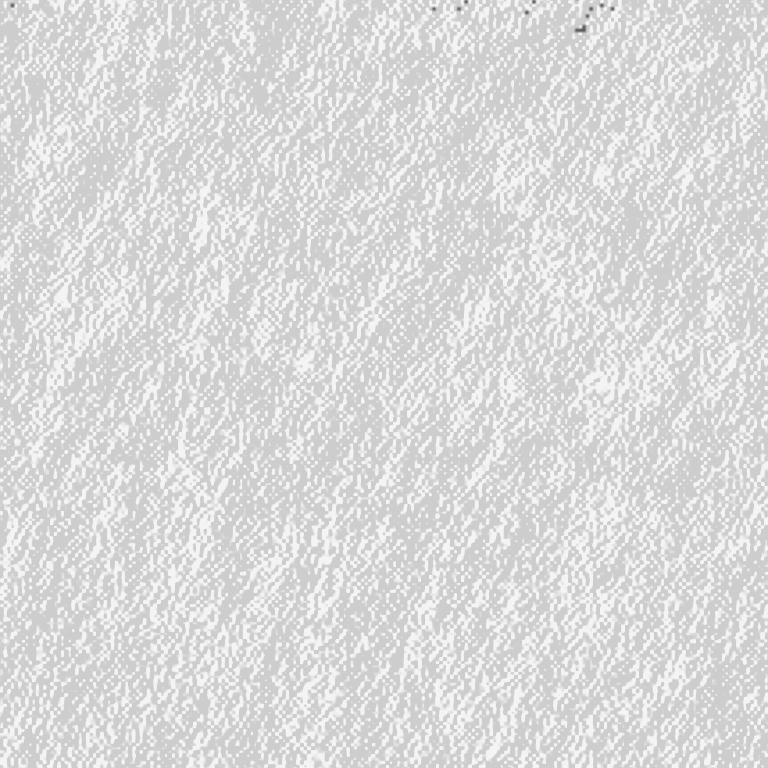
This texture is drawn by a three.js fragment shader. Its source:

```glsl
varying vec2 vUv;

const float GRID = 215.0;
const vec3 PAPER = vec3(0.804);
const vec3 CHALK = vec3(0.955);
const vec3 SOOT = vec3(0.36);

float hash(vec2 p) {
  vec3 q = fract(p.xyx * vec3(0.1031, 0.1030, 0.0973));
  q += dot(q, q.yzx + 33.33);
  return fract((q.x + q.y) * q.z);
}

float valueNoise(vec2 p) {
  vec2 cell = floor(p);
  vec2 f = smoothstep(0.0, 1.0, fract(p));
  float low = mix(hash(cell), hash(cell + vec2(1.0, 0.0)), f.x);
  float high = mix(hash(cell + vec2(0.0, 1.0)), hash(cell + 1.0), f.x);
  return mix(low, high, f.y);
}

// Steep brush streaks, leaning a little more towards the right
float streaks(vec2 p) {
  float across = p.x - 0.33 * p.y - 0.12 * p.x * p.y;
  across += 0.03 * valueNoise(p * 5.0 + 40.0);
  float broad = valueNoise(vec2(across * 42.0, p.y * 10.0) + 70.0);
  float narrow = valueNoise(vec2(across * 85.0, p.y * 24.0) + 150.0);
  return 0.5 * broad + 0.5 * narrow - 0.5;
}

// Grain that links along the rising diagonal and parts sideways
float grain(vec2 cell) {
  float along = hash(cell + 1.0) - 0.5;
  float right = hash(cell + vec2(1.0, 0.0)) - 0.5;
  float left = hash(cell - vec2(1.0, 0.0)) - 0.5;
  return hash(cell) - 0.5 + 0.4 * along - 0.4 * (left + right);
}

// Rare dark flecks in a short trail at the top edge
float fleckChance(vec2 p) {
  float offset = (p.x - 0.76) / 0.012;
  float trail = 0.2 * exp(-offset * offset) * smoothstep(0.87, 1.0, p.y);
  return trail + 0.008 * smoothstep(0.97, 1.0, p.y);
}

// x: grain height, y: fleck coverage
vec2 marks(vec2 cell) {
  float chance = fleckChance((cell + 0.5) / GRID);
  float fleck = 1.0 - step(chance, hash(cell + 311.0));
  return vec2(grain(cell), fleck);
}

// Soft blend between neighbouring cells
vec2 softMarks(vec2 p) {
  vec2 q = p * GRID - 0.5;
  vec2 cell = floor(q);
  vec2 f = smoothstep(0.0, 1.0, fract(q));
  vec2 low = mix(marks(cell), marks(cell + vec2(1.0, 0.0)), f.x);
  vec2 high = mix(marks(cell + vec2(0.0, 1.0)), marks(cell + 1.0), f.x);
  return mix(low, high, f.y);
}

void main() {
  vec2 mark = softMarks(vUv);
  float column = hash(vec2(floor(vUv.x * GRID), 517.0)) - 0.5;
  float height = mark.x + 0.5 * streaks(vUv) + 0.05 * column;
  float chalk = smoothstep(-0.08, 0.27, height);
  vec3 color = mix(PAPER, CHALK, chalk);
  color = mix(color, SOOT, mark.y);
  gl_FragColor = vec4(color, 1.0);
}
```
